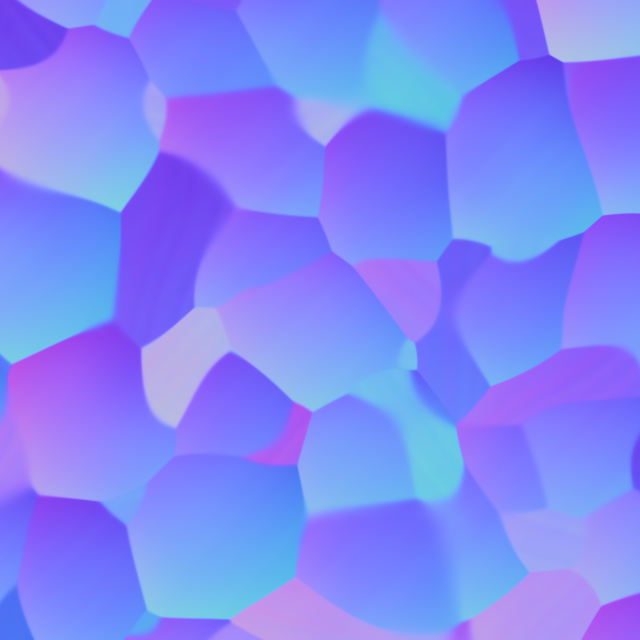
This texture map is drawn by a three.js fragment shader. Its source:

```glsl
// Tangent-space normal map of packed, hollowed stones with angular shards in the gaps.
// Two jittered layers of sites compete in a weighted, stretched Voronoi diagram;
// each site supplies a surface slope, and the blended slope is encoded as colour.

varying vec2 vUv;

const float CELLS = 4.6;                     // stones across the canvas
const vec2  SEED = vec2(17.0, 43.0);
const float JITTER = 0.78;
const float WARP = 0.16;                     // bend of the outlines
const vec2  BOWL = vec2(0.62, 0.80);         // hollowness across and up
const float STONE_TILT = 0.42;
const float STONE_WEIGHT = 0.20;             // spread of stone sizes
const vec2  SHARD_OFFSET = vec2(0.03, 0.20); // range of handicap, larger is smaller
const vec2  SHARD_TILT = vec2(0.32, 0.80);
const vec2  SHARD_STRETCH = vec2(0.60, 1.55);
const float STREAKS = 0.09;
const vec2  EDGE_SHARPNESS = vec2(24.0, 130.0);
const vec2  MEAN_SLOPE = vec2(-0.03, 0.03);
const float LEFT_LIMIT = 0.68;               // compresses slopes facing left

vec3 hash3(vec2 p) {
  vec3 q = fract(p.xyx * vec3(0.1031, 0.1030, 0.0973));
  q += dot(q, q.yxz + 33.33);
  return fract((q.xxy + q.yzz) * q.zyx);
}

// Smooth value noise with three independent channels.
vec3 noise3(vec2 p) {
  vec2 i = floor(p);
  vec2 f = fract(p);
  f = f * f * (3.0 - 2.0 * f);
  vec3 low = mix(hash3(i), hash3(i + vec2(1.0, 0.0)), f.x);
  vec3 high = mix(hash3(i + vec2(0.0, 1.0)), hash3(i + 1.0), f.x);
  return mix(low, high, f.y);
}

vec2 rotate(vec2 v, float angle) {
  float c = cos(angle);
  float s = sin(angle);
  return vec2(c * v.x + s * v.y, c * v.y - s * v.x);
}

// Returns slope in xy and weighted squared distance in z.
vec3 stone(vec2 d, vec3 shape, vec3 tone) {
  vec2 local = rotate(d, shape.z * 3.1416);
  float squash = mix(0.85, 1.18, tone.z);
  local *= vec2(squash, 1.0 / squash);
  vec2 slope = -BOWL * d * (0.75 + 0.6 * min(dot(d, d), 1.0));
  slope += STONE_TILT * (tone.xy - 0.5);
  return vec3(slope, dot(local, local) - STONE_WEIGHT * (tone.z - 0.5));
}

vec3 shard(vec2 d, vec3 shape, vec3 tone) {
  vec2 local = rotate(d, shape.z * 3.1416) * SHARD_STRETCH;
  float facing = tone.x * 6.2832;
  vec2 slope = vec2(cos(facing), sin(facing)) * mix(SHARD_TILT.x, SHARD_TILT.y, tone.y);
  slope -= 0.25 * d;
  float handicap = mix(SHARD_OFFSET.x, SHARD_OFFSET.y, tone.z);
  return vec3(slope, dot(local, local) + handicap);
}

// Blends site slopes by relative closeness, which also smooths the borders.
vec2 surfaceSlope(vec2 p, float sharpness) {
  float nearest = 1e3;
  float total = 0.0;
  vec2 sum = vec2(0.0);
  for (int layer = 0; layer < 2; layer++) {
    float kind = float(layer);
    vec2 shifted = p + 0.5 * kind;
    vec2 base = floor(shifted);
    for (int y = -2; y <= 2; y++) {
      for (int x = -2; x <= 2; x++) {
        vec2 id = base + vec2(float(x), float(y));
        vec2 key = id + SEED + kind * 71.0;
        vec3 shape = hash3(key);
        vec3 tone = hash3(key + 131.0);
        vec2 d = shifted - id - 0.5 - JITTER * (shape.xy - 0.5);
        vec3 site = layer == 0 ? stone(d, shape, tone) : shard(d, shape, tone);
        // Streaks run along each shard.
        float across = rotate(d, shape.z * 3.1416).y;
        site.xy += kind * STREAKS * (noise3(vec2(across * 16.0, 0.5) + key).xy - 0.5);
        // Rescale the running sum whenever a closer site appears.
        float closest = min(nearest, site.z);
        float keep = exp(-sharpness * min(nearest - closest, 0.6));
        float weight = exp(-sharpness * (site.z - closest));
        sum = sum * keep + site.xy * weight;
        total = total * keep + weight;
        nearest = closest;
      }
    }
  }
  return sum / total;
}

void main() {
  vec2 p = vUv * CELLS;
  vec3 broad = noise3(p * 1.3 + SEED);
  vec2 warped = p + WARP * (broad.xy - 0.5);
  float sharpness = mix(EDGE_SHARPNESS.x, EDGE_SHARPNESS.y, smoothstep(0.2, 0.5, broad.z));

  vec2 slope = surfaceSlope(warped, sharpness) + MEAN_SLOPE;
  // Gentle undulation and faint diagonal brushing.
  slope += 0.10 * (noise3(p * 2.1 + 9.0).xy - 0.5);
  vec2 diagonal = vec2((p.x + p.y) * 0.7, (p.x - p.y) * 9.0);
  slope += 0.025 * (noise3(diagonal + 57.0).xy - 0.5);
  slope.x *= slope.x < 0.0 ? LEFT_LIMIT : 1.0;

  vec3 normal = normalize(vec3(slope, 1.0));
  gl_FragColor = vec4(0.5 + 0.5 * normal, 1.0);
}
```
